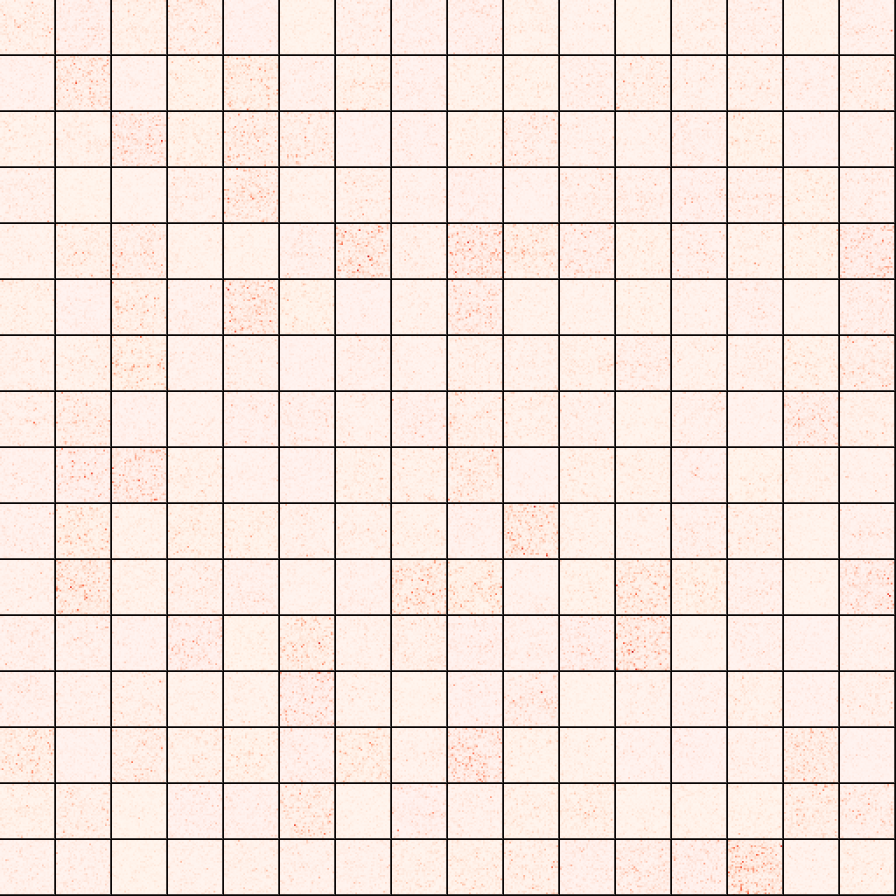
Reproduce this pattern procedurally as a Shadertoy shader.

```glsl
// Draws a 16 by 16 grid of pale tiles with red speckle of varied density, ruled by thin black lines.

const int TILES = 16;           // tiles across and down
const int GRAINS = 32;          // speckle grains along one tile pitch
const float LINE_WIDTH = 1.0 / 32.0;                 // in tile units
const vec2 LINE_CENTER = vec2(31.5, 0.5) / 32.0;     // line position inside a tile
const vec3 LINE_COLOR = vec3(0.03, 0.02, 0.02);

// Integer hash, 0 to 1
float hash(ivec2 p, uint seed) {
    uint h = uint(p.x) * 1597334677u ^ uint(p.y) * 3812015801u ^ seed * 2798796415u;
    h = (h ^ (h >> 16)) * 2146121005u;
    h = (h ^ (h >> 15)) * 2221713035u;
    h ^= h >> 16;
    return float(h >> 8) / 16777216.0;
}

ivec2 wrap(ivec2 p, ivec2 period) {
    return (p % period + period) % period;
}

// Value noise that repeats after the given whole period
float wrappedNoise(vec2 p, ivec2 period, uint seed) {
    ivec2 i = ivec2(floor(p));
    vec2 f = smoothstep(0.0, 1.0, fract(p));
    float a = hash(wrap(i, period), seed);
    float b = hash(wrap(i + ivec2(1, 0), period), seed);
    float c = hash(wrap(i + ivec2(0, 1), period), seed);
    float d = hash(wrap(i + ivec2(1, 1), period), seed);
    return mix(mix(a, b, f.x), mix(c, d, f.x), f.y);
}

// Pale cream through salmon to red
vec3 heatColor(float t) {
    vec3 c = mix(vec3(1.0, 0.958, 0.938), vec3(0.996, 0.878, 0.824), clamp(t / 0.125, 0.0, 1.0));
    c = mix(c, vec3(0.988, 0.70, 0.59), clamp((t - 0.125) / 0.15, 0.0, 1.0));
    c = mix(c, vec3(0.984, 0.416, 0.29), clamp((t - 0.275) / 0.225, 0.0, 1.0));
    return mix(c, vec3(0.80, 0.10, 0.11), clamp((t - 0.5) / 0.3, 0.0, 1.0));
}

// Colour of one grain, with density set by its tile
vec3 grainColor(ivec2 grain) {
    ivec2 id = wrap(grain, ivec2(TILES * GRAINS));
    ivec2 tile = id / GRAINS;
    vec2 local = (vec2(id % GRAINS) + 0.5) / float(GRAINS);

    // A few tiles are much busier than the rest
    float density = 0.018 + 0.018 * hash(tile, 1u) + 0.055 * pow(hash(tile, 2u), 6.0);

    // Loose clumps and a faint horizontal streak
    float clump = wrappedNoise(vec2(id) / vec2(4.0, 2.0), ivec2(128, 256), 3u);
    float offset = (local.y - 0.48) / 0.07;
    float streak = exp(-offset * offset) * smoothstep(0.45, 1.0, hash(tile, 4u));
    density *= 0.55 + 0.9 * clump + 0.6 * streak;

    float heat = -log(max(hash(id, 5u), 0.00001)) * density;
    vec3 tint = vec3(0.0, 0.004, -0.006) * (hash(tile, 6u) * 2.0 - 1.0);
    return heatColor(heat) + tint;
}

// Blends neighbouring grains over one pixel of smoothing
vec3 speckle(vec2 p, vec2 pixel) {
    vec2 q = p - 0.5;
    ivec2 base = ivec2(floor(q));
    vec2 blend = clamp((fract(q) - 0.5) / min(pixel, vec2(1.0)) + 0.5, 0.0, 1.0);
    vec3 sum = vec3(0.0);
    for (int y = 0; y < 2; y++) {
        for (int x = 0; x < 2; x++) {
            vec2 weight = mix(1.0 - blend, blend, vec2(x, y));
            sum += grainColor(base + ivec2(x, y)) * weight.x * weight.y;
        }
    }
    return sum;
}

// Coverage of the ruled lines
float gridLines(vec2 p, vec2 center, float width, vec2 pixel) {
    vec2 d = abs(fract(p - center + 0.5) - 0.5);
    vec2 cover = clamp(0.5 + (0.5 * width - d) / pixel, 0.0, 1.0);
    return max(cover.x, cover.y);
}

void mainImage(out vec4 fragColor, in vec2 fragCoord) {
    vec2 p = fragCoord / iResolution.xy * float(TILES);
    vec2 pixel = float(TILES) / iResolution.xy;
    vec3 color = speckle(p * float(GRAINS), pixel * float(GRAINS));
    color = mix(color, LINE_COLOR, gridLines(p, LINE_CENTER, LINE_WIDTH, pixel));
    fragColor = vec4(color, 1.0);
}
```
